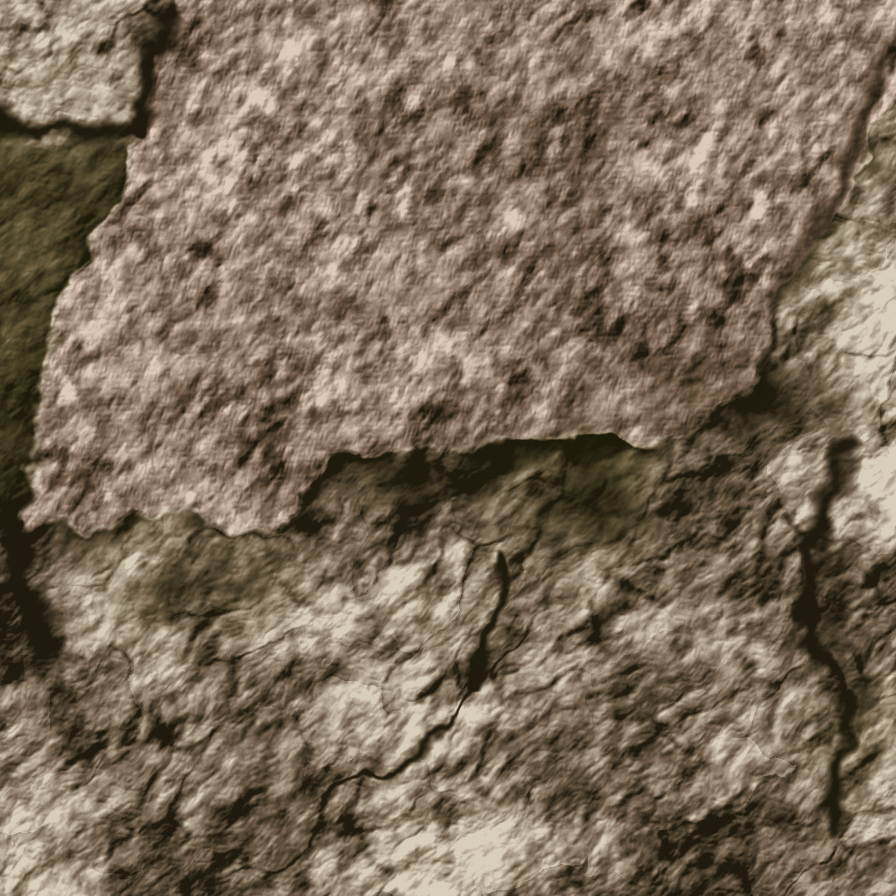
This texture is drawn by a WebGL 1 fragment shader. Its source:

```glsl
precision highp float;
uniform vec2 u_resolution;

const vec3 SHADOW = vec3(0.12, 0.10, 0.05);
const vec3 UMBER = vec3(0.42, 0.35, 0.27);
const vec3 PALE = vec3(0.78, 0.73, 0.65);
const vec3 MOSS_TINT = vec3(0.93, 1.0, 0.74);
const vec3 ROSE_TINT = vec3(1.02, 0.98, 1.01);

float hash(vec2 p) {
  vec3 q = fract(p.xyx * 0.1031);
  q += dot(q, q.yzx + 33.33);
  return fract((q.x + q.y) * q.z);
}
float noise(vec2 p) {
  vec2 i = floor(p), f = fract(p);
  f = f * f * (3.0 - 2.0 * f);
  return mix(mix(hash(i), hash(i + vec2(1, 0)), f.x),
             mix(hash(i + vec2(0, 1)), hash(i + vec2(1, 1)), f.x), f.y);
}
mat2 turn(float a) {
  return mat2(cos(a), -sin(a), sin(a), cos(a));
}
float fbm(vec2 p) {
  float sum = 0.0, amp = 0.5;
  for (int i = 0; i < 5; i++) {
    sum += amp * noise(p);
    p = turn(0.6) * p * 2.05 + 17.3;
    amp *= 0.5;
  }
  return sum;
}
// Flakes: x is the distance to a flake edge, y a random value per flake
vec2 flakes(vec2 p) {
  vec2 cell = floor(p);
  float first = 9.0, second = 9.0, id = 0.0;
  for (int j = -1; j <= 1; j++)
    for (int i = -1; i <= 1; i++) {
      vec2 c = cell + vec2(i, j);
      float d = length(c + vec2(hash(c), hash(c + 57.0)) - p);
      if (d < first) { second = first; first = d; id = hash(c + 91.0); }
      else second = min(second, d);
    }
  return vec2(second - first, id);
}
// Rough height field drawn out along one direction
float relief(vec2 p, float angle, float stretch) {
  vec2 q = turn(angle) * p * vec2(stretch, 1.0) * 13.0 + 40.0;
  float sum = 0.0, amp = 0.42;
  for (int i = 0; i < 5; i++) {
    sum += amp * abs(2.0 * noise(q) - 1.0);
    q = turn(0.5) * q * 2.05 + 9.7;
    amp *= 0.62;
  }
  return sum;
}
// Relief lit from the upper left
float litRock(vec2 p, float angle, float stretch, float strength) {
  float h = relief(p, angle, stretch);
  return (h - relief(p + vec2(-0.0022, 0.0028), angle, stretch)) * strength + (h - 0.35) * 0.3;
}
// Sparse marks lying along the grain, 0 to 1
float marks(vec2 p, float angle, vec2 scale, float limit) {
  return smoothstep(limit, limit + 0.14, fbm(turn(angle) * p * scale));
}
float crack(vec2 p, vec2 a, vec2 b, float width) {
  vec2 d = b - a;
  float away = length(p - a - d * clamp(dot(p - a, d) / dot(d, d), 0.0, 1.0));
  return 1.0 - smoothstep(0.0, width, away);
}
float blob(vec2 p, vec2 centre, vec2 size) {
  vec2 d = (p - centre) / size;
  return exp(-dot(d, d));
}
vec3 rockColour(float tone) {
  vec3 dark = mix(SHADOW, UMBER, clamp((tone - 0.12) / 0.30, 0.0, 1.0));
  return mix(dark, PALE, clamp((tone - 0.42) / 0.36, 0.0, 1.2));
}

void main() {
  vec2 uv = gl_FragCoord.xy / u_resolution;
  vec2 warp = vec2(fbm(uv * 9.0 + 3.0), fbm(uv * 9.0 + 71.0)) - 0.48;
  vec2 jag = vec2(noise(uv * 42.0), noise(uv * 42.0 + 19.0)) - 0.5;
  vec2 p = uv + warp * 0.09 + jag * 0.016;
  float patches = fbm(uv * 6.0 + 24.0) - 0.48;
  float rough = fbm(turn(0.6) * uv * vec2(13.0, 22.0) + 5.0);

  // Large pieces: slab, left recess and the broken rock below
  float ledge = 0.41 + 0.09 * smoothstep(0.27, 0.40, p.x) + 0.45 * smoothstep(0.74, 1.10, p.x);
  float below = ledge - p.y;
  float beside = 0.04 + 0.16 * pow(clamp((p.y - 0.41) / 0.59, 0.0, 1.0), 1.5) - p.x;
  float slab = smoothstep(0.0, 0.006, -below) * smoothstep(0.0, 0.006, -beside);
  float left = smoothstep(0.0, 0.006, beside) * smoothstep(0.0, 0.01, p.y - 0.41);
  float recess = 1.0 - smoothstep(0.83, 0.86, p.y);

  // Surface grain
  float grit = fbm(turn(0.9) * uv * vec2(58.0, 96.0)) - 0.48;
  float slabTone = 0.575 + litRock(uv, 1.0, 0.65, 1.4) + grit * 0.68 + patches * 0.30;
  slabTone += 0.20 * marks(uv + 4.0, 1.0, vec2(19.0, 36.0), 0.61);
  slabTone -= 0.22 * marks(uv + 7.0, 0.9, vec2(20.0, 42.0), 0.57);
  slabTone -= 0.10 * blob(uv, vec2(0.72, 0.64), vec2(0.16, 0.18));
  slabTone += 0.08 * exp(-abs(beside) * 60.0);

  vec2 flake = flakes(turn(0.66) * (uv + warp * 0.09 + jag * 0.01) * vec2(9.0, 19.0));
  float seam = (1.0 - smoothstep(0.0, 0.16, flake.x)) * smoothstep(0.38, 0.62, rough);
  float grain = litRock(uv + warp * 0.03, 0.66, 0.5, 1.6) + grit * 0.68;
  float rockTone = 0.60 + grain + patches * 0.85 + (flake.y - 0.5) * 0.18 - seam * 0.26;
  rockTone -= 0.26 * marks(uv + 2.0, 0.66, vec2(12.0, 26.0), 0.54);
  rockTone += 0.12 * blob(p, vec2(1.0, 0.43), vec2(0.08, 0.13));
  rockTone += 0.10 * blob(p, vec2(0.97, 0.70), vec2(0.05, 0.11));
  rockTone += 0.12 * blob(p, vec2(0.47, 0.24), vec2(0.12, 0.08));
  rockTone += 0.16 * blob(p, vec2(0.11, 0.34), vec2(0.05, 0.06));
  float leftTone = mix(0.66 + grain - seam * 0.3, 0.30 + grain * 0.5 + patches * 0.2, recess);
  leftTone -= 0.14 * exp(-beside * 40.0) + 0.05 * recess * (1.0 - smoothstep(0.48, 0.72, p.y));
  float tone = mix(mix(rockTone, slabTone, slab), leftTone, left);

  // Broken shade beneath the overhang and inside hollows
  float depth = max(below, 0.0);
  float middle = smoothstep(0.27, 0.40, p.x) * (1.0 - smoothstep(0.72, 0.86, p.x));
  float shade = 0.45 * exp(-depth * 75.0) + exp(-depth * 11.0) * mix(0.18, 0.42, middle);
  shade *= smoothstep(0.0, 0.006, below) * (1.0 - left);
  shade += 0.45 * blob(p, vec2(0.49, 0.46), vec2(0.05, 0.035));
  shade += 0.50 * blob(p, vec2(0.83, 0.56), vec2(0.10, 0.045));
  shade += 0.55 * blob(p, vec2(0.94, 0.22), vec2(0.04, 0.14));
  shade += 0.45 * blob(p, vec2(0.22, 0.34), vec2(0.08, 0.05));
  shade *= 0.50 + 0.75 * smoothstep(0.60, 0.36, rough);
  shade += 0.60 * blob(p, vec2(0.665, 0.435), vec2(0.075, 0.065));

  // Ragged joints
  float w = 0.005 + 0.028 * noise(uv * 19.0 + 31.0);
  float joint = crack(p, vec2(0.20, 1.0), vec2(0.145, 0.86), w);
  joint += crack(p, vec2(0.0, 0.85), vec2(0.14, 0.86), w);
  joint += crack(p, vec2(0.03, 0.43), vec2(0.05, 0.27), w);
  joint += crack(p, vec2(0.575, 0.38), vec2(0.55, 0.23), w * 0.6);
  joint += crack(p, vec2(0.55, 0.23), vec2(0.35, 0.10), w * 0.6);
  joint += crack(p, vec2(0.95, 0.50), vec2(0.90, 0.30), w);
  joint += crack(p, vec2(0.90, 0.30), vec2(0.95, 0.09), w);
  joint += crack(p, vec2(0.86, 0.60), vec2(1.0, 0.93), w * 1.3) * 0.7;
  tone *= 1.0 - clamp(max(shade, joint * 0.85), 0.0, 0.82);

  // Moss keeps to shaded and darker rock
  float moss = clamp(shade * 0.6 + left * recess * 0.7 + patches * (1.0 - slab), 0.0, 0.8);
  moss *= 1.0 - smoothstep(0.30, 0.70, tone);
  vec3 tint = mix(mix(vec3(1.0), ROSE_TINT, slab), MOSS_TINT, moss);
  gl_FragColor = vec4(clamp(rockColour(tone) * tint, 0.0, 1.0), 1.0);
}
```
